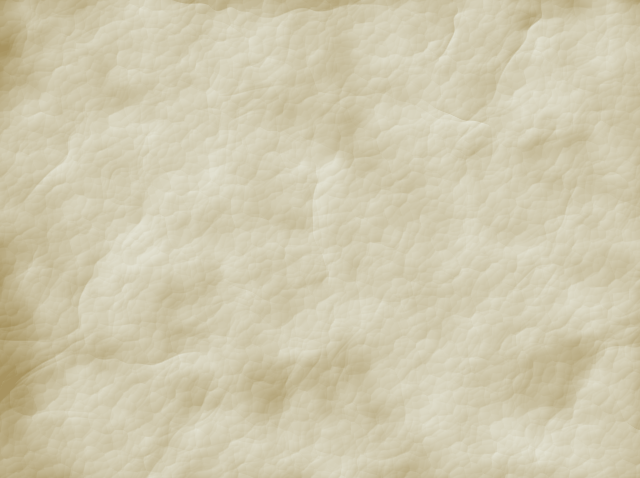
Write a Shadertoy shader that draws this texture.

```glsl
// Old parchment: soft pebbled relief with wandering creases, stains and darkened edges.

const vec3  STAIN_COLOR  = vec3(0.71, 0.65, 0.48);
const vec3  PAPER_COLOR  = vec3(0.84, 0.82, 0.73);
const float PAPER_TONE   = 0.93;            // 0 = stain colour, 1 = paper colour
const vec2  LIGHT_DIR    = vec2(-0.62, 0.78);
const float RELIEF_GAIN  = 0.12;
const float RELIEF_STEP  = 0.0017;          // in canvas heights, softens the edges
const float GRAIN_ANGLE  = 0.5;             // creases rise to the right
const vec2  GRAIN_SCALE  = vec2(0.8, 1.1);
const float CREASE_FREQ  = 2.4;
const float CREASE_SHARP = 5.0;
const float CREASE_GAIN  = 2.3;
const float PEBBLE_FREQ  = 36.0;
const float STAIN_FREQ   = 4.2;
const float STAIN_DEPTH  = 0.62;
const float MOTTLE_DEPTH = 0.4;
const vec4  EDGE_WIDTH   = vec4(0.07, 0.045, 0.035, 0.03); // left, right, bottom, top
const vec4  EDGE_DEPTH   = vec4(0.75, 0.45, 0.35, 0.4);

// Integer hash of a lattice point, two values in 0..1
vec2 hash2(vec2 cell) {
    const uint MUL = 1664525u;
    uvec2 v = uvec2(ivec2(cell) + 4096) * MUL + 1013904223u;
    for (int i = 0; i < 2; i++) {
        v.x += v.y * MUL;
        v.y += v.x * MUL;
        v ^= v >> 16u;
    }
    return vec2(v >> 8u) / 16777216.0;
}

float cornerSlope(vec2 cell, vec2 corner, vec2 f) {
    return dot(hash2(cell + corner) * 2.0 - 1.0, f - corner);
}

// Gradient noise, roughly -0.8..0.8
float noise(vec2 p) {
    vec2 c = floor(p), f = p - c;
    vec2 u = f * f * f * (f * (f * 6.0 - 15.0) + 10.0);
    float low  = mix(cornerSlope(c, vec2(0, 0), f), cornerSlope(c, vec2(1, 0), f), u.x);
    float high = mix(cornerSlope(c, vec2(0, 1), f), cornerSlope(c, vec2(1, 1), f), u.x);
    return 1.4 * mix(low, high, u.y);
}

float fbm(vec2 p) {
    return (noise(p) + 0.5 * noise(p * 2.1 + 17.0) + 0.25 * noise(p * 4.3 + 41.0)) / 1.3;
}

// Rounded domes that meet in sharp valleys
float pebbles(vec2 p) {
    vec2 c = floor(p), f = p - c;
    float nearest = 4.0;
    for (int y = -1; y <= 1; y++)
    for (int x = -1; x <= 1; x++) {
        vec2 o = vec2(x, y);
        vec2 d = o + hash2(c + o) - f;
        nearest = min(nearest, dot(d, d));
    }
    return -nearest;
}

// Turn and stretch space along the grain of the sheet
vec2 toGrain(vec2 p) {
    float c = cos(GRAIN_ANGLE), s = sin(GRAIN_ANGLE);
    return vec2(c * p.x + s * p.y, c * p.y - s * p.x) * GRAIN_SCALE;
}

// Folded noise for the long ragged creases
float creases(vec2 q) {
    q += 0.055 * vec2(noise(q * 6.0 + 5.0), noise(q * 6.0 + 31.0));
    q += 0.014 * vec2(noise(q * 21.0 + 9.0), noise(q * 21.0 + 53.0));
    float height = 0.0, freq = CREASE_FREQ, gain = CREASE_GAIN;
    for (int i = 0; i < 4; i++) {
        float shift = float(i) * 13.7;
        float fade = smoothstep(-0.3, 0.35, noise(q * freq * 0.7 + shift + 71.0));
        float fold = abs(noise(q * freq + shift + 3.3));
        height += fade * gain / freq * (1.0 - exp(-CREASE_SHARP * fold)) / CREASE_SHARP;
        freq *= 2.1;
        gain *= 0.6;
    }
    return height;
}

// Creases plus two sizes of round pebbles
float relief(vec2 p) {
    vec2 q = toGrain(p);
    vec2 r = q / GRAIN_SCALE;
    r += 0.01 * vec2(noise(r * 14.0 + 37.0), noise(r * 14.0 + 83.0));
    return creases(q)
         + 0.85 / PEBBLE_FREQ * pebbles(r * PEBBLE_FREQ)
         + 0.28 / PEBBLE_FREQ * pebbles(r * PEBBLE_FREQ * 1.9 + 19.0);
}

void mainImage(out vec4 fragColor, in vec2 fragCoord) {
    vec2 p = fragCoord / iResolution.y;
    float aspect = iResolution.x / iResolution.y;
    vec2 q = toGrain(p);

    // Light from the upper left
    vec2 reach = LIGHT_DIR * RELIEF_STEP;
    float shade = (relief(p - reach) - relief(p + reach)) / (2.0 * RELIEF_STEP);

    // Blotchy stains and gentle mottling
    float stain = smoothstep(0.05, 0.65, fbm(q * STAIN_FREQ + 23.0));
    float mottle = fbm(q * STAIN_FREQ * 2.2 + 67.0);

    // Uneven darkening along the borders
    vec4 inset = vec4(p.x, aspect - p.x, p.y, 1.0 - p.y);
    float edge = dot(EDGE_DEPTH, exp(-inset / EDGE_WIDTH));
    edge *= clamp(0.85 + 1.3 * fbm(p * 4.0 + 11.0), 0.2, 1.4);

    float tone = PAPER_TONE + RELIEF_GAIN * shade
               - STAIN_DEPTH * stain - MOTTLE_DEPTH * mottle - edge;
    tone = clamp(tone, -0.4, 1.35);
    fragColor = vec4(mix(STAIN_COLOR, PAPER_COLOR, tone), 1.0);
}
```
